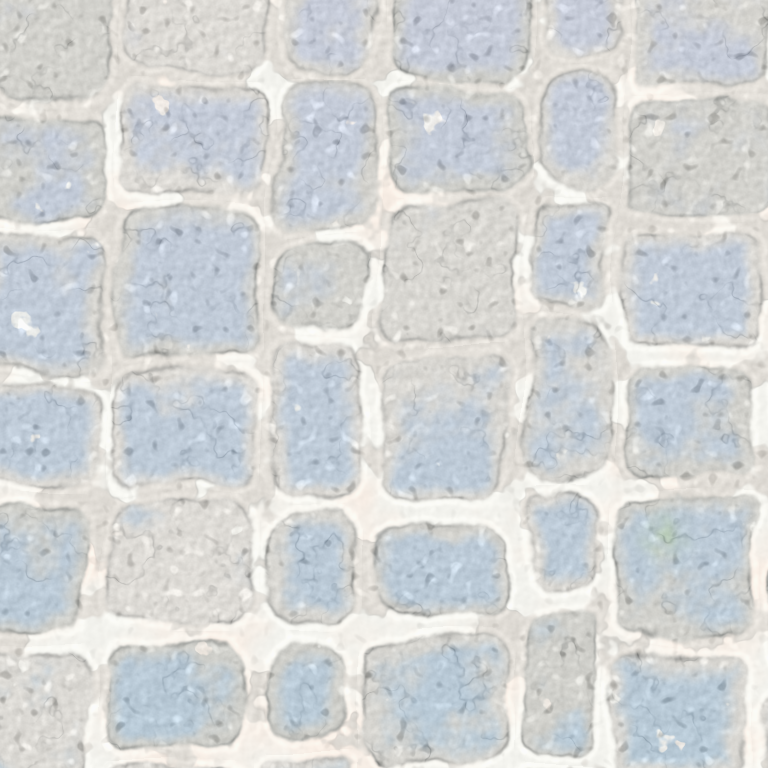
A Shadertoy shader for this texture:

```glsl
// Weathered pale cobblestones in leaning columns, with cream mortar and blue-grey patches.

vec2 hash2(vec2 p) {
    vec3 q = fract(p.xyx * vec3(0.1031, 0.1030, 0.0973));
    q += dot(q, q.yzx + 33.33);
    return fract((q.xx + q.yz) * q.zy);
}

float gradientNoise(vec2 p) {
    vec2 i = floor(p), f = fract(p);
    vec2 u = f * f * f * (f * (f * 6.0 - 15.0) + 10.0);
    vec2 e = vec2(0.0, 1.0);
    float a = dot(hash2(i) * 2.0 - 1.0, f);
    float b = dot(hash2(i + e.yx) * 2.0 - 1.0, f - e.yx);
    float c = dot(hash2(i + e.xy) * 2.0 - 1.0, f - e.xy);
    float d = dot(hash2(i + e.yy) * 2.0 - 1.0, f - e.yy);
    return mix(mix(a, b, u.x), mix(c, d, u.x), u.y);
}

float fbm(vec2 p) {
    float sum = 0.0, gain = 0.6;
    for (int i = 0; i < 4; i++) {
        sum += gain * gradientNoise(p);
        p = mat2(1.6, 1.2, -1.2, 1.6) * p + 17.3;
        gain *= 0.55;
    }
    return sum;
}

// Jittered position of the k-th joint along one axis
float joint(float k, float lane) {
    return k + 0.34 * (hash2(vec2(k + 40.0, lane + 71.0)).x - 0.5);
}

float cellIndex(float x, float lane) {
    float k = floor(x);
    if (x < joint(k, lane)) k -= 1.0;
    else if (x > joint(k + 1.0, lane)) k += 1.0;
    return k;
}

// Signed distance to the stone around p; also returns its id
float stoneDistance(vec2 p, out vec2 id) {
    vec2 grid = vec2(6.0, 5.6);
    vec2 g = vec2(p.x - 0.035 * p.y, p.y) * grid + vec2(0.19, 0.0);
    id.x = cellIndex(g.x, 3.0);
    g.y += hash2(vec2(id.x + 9.0, 5.0)).x;
    id.y = cellIndex(g.y, id.x * 7.0);
    vec2 lo = vec2(joint(id.x, 3.0), joint(id.y, id.x * 7.0));
    vec2 hi = vec2(joint(id.x + 1.0, 3.0), joint(id.y + 1.0, id.x * 7.0));
    vec2 rnd = hash2(id + 23.0);
    float inset = mix(0.006, 0.017, rnd.x) * mix(1.25, 0.65, p.y);
    float radius = mix(0.016, 0.04, rnd.y);
    vec2 q = abs(g - 0.5 * (lo + hi)) / grid - 0.5 * (hi - lo) / grid + inset + radius;
    return length(max(q, 0.0)) + min(max(q.x, q.y), 0.0) - radius;
}

void mainImage(out vec4 fragColor, in vec2 fragCoord) {
    vec2 uv = fragCoord / iResolution.y;
    vec2 warp = vec2(gradientNoise(uv * 7.0), gradientNoise(uv * 7.0 + 31.0));
    vec2 id;
    float d = stoneDistance(uv + 0.02 * warp, id);
    d += 0.018 * fbm(uv * 15.0 + 4.0);
    vec2 rnd = hash2(id + 57.0);
    float stone = smoothstep(0.003, -0.003, d);

    // Mortar: cream, partly covered with sandy sediment
    float silt = fbm(uv * 10.0 + 60.0) + 0.22 * (uv.y - 0.45);
    vec3 cream = mix(vec3(0.95, 0.95, 0.93), vec3(0.965, 0.925, 0.89),
                     smoothstep(-0.1, 0.3, fbm(uv * 6.0 + 90.0)));
    vec3 mortar = mix(cream, vec3(0.87, 0.855, 0.83), smoothstep(-0.02, 0.06, silt));

    // Stone: warm grey with a cool blue core
    float patches = fbm(uv * 9.0 + id * 3.7);
    float core = smoothstep(0.004, 0.03, -d + 0.03 * patches);
    float blueness = rnd.x * 1.2 - 0.3 - 0.35 * (uv.y - 0.5) + 1.3 * patches;
    vec3 grey = mix(vec3(0.81, 0.81, 0.79), vec3(0.87, 0.86, 0.84), rnd.y);
    vec3 blue = mix(vec3(0.72, 0.79, 0.84), vec3(0.78, 0.80, 0.85), uv.y);
    vec3 rock = mix(grey, blue, core * smoothstep(0.0, 0.5, blueness));
    float chips = smoothstep(0.29, 0.36, fbm(uv * 17.0 + 12.0));
    rock = mix(rock, cream, 0.85 * chips);
    vec3 color = mix(mortar, rock, stone);

    // Thin broken outlines, with a bright halo just outside the stones
    float broken = smoothstep(-0.25, 0.3, gradientNoise(uv * 22.0 + 8.0));
    float rim = exp(-pow((d + 0.002) / 0.0028, 2.0)) * broken;
    float halo = exp(-pow((d - 0.006) / 0.004, 2.0));
    float siltRim = exp(-pow((silt - 0.02) / 0.022, 2.0)) * (1.0 - stone) * broken;
    float crack = abs(fbm(uv * 13.0 + 140.0) - 0.08);
    float vein = exp(-pow(crack / 0.022, 2.0)) * stone * broken;
    color -= vec3(0.15, 0.145, 0.14) * (rim + 0.6 * siltRim + 0.65 * vein);
    color += 0.035 * halo;

    // Fine embossed grain, pits and bright flecks, weaker on the mortar
    float relief = fbm(uv * 48.0) - fbm((uv + vec2(0.004, -0.004)) * 48.0);
    float pits = smoothstep(0.22, 0.5, gradientNoise(uv * 62.0 + 5.0));
    float flecks = smoothstep(0.22, 0.5, gradientNoise(uv * 55.0 + 45.0));
    float rough = mix(0.35, 1.0, max(stone, 0.6 * smoothstep(0.0, 0.1, silt)));
    color += rough * (0.11 * relief + 0.06 * gradientNoise(uv * 115.0));
    color += rough * (0.09 * flecks - 0.14 * pits);

    // Faint yellow-green tuft in a joint
    float tuft = exp(-dot(uv - vec2(0.865, 0.3), uv - vec2(0.865, 0.3)) / 0.0007);
    color -= vec3(0.02, 0.0, 0.14) * tuft * (0.6 + gradientNoise(uv * 50.0));

    fragColor = vec4(clamp(color, 0.0, 0.985), 1.0);
}
```
